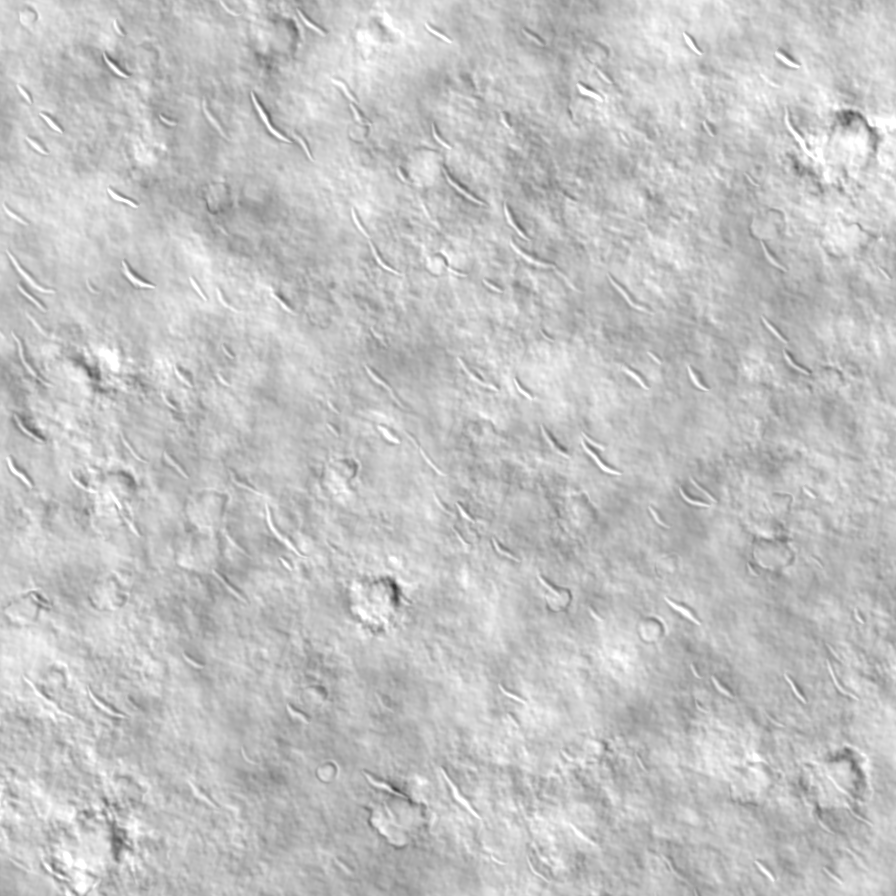
A Shadertoy shader for this texture:

```glsl
// Grey desert plain seen from above: curved ripples, worn craters and fine rough ground.

const vec2 LIGHT = vec2(0.78, 0.62);

vec3 hash3(vec2 cell) {
    vec3 q = fract(vec3(cell.xyx) * vec3(0.1031, 0.1030, 0.0973));
    q += dot(q, q.yxz + 33.33);
    return fract((q.xxy + q.yzz) * q.zyx);
}

float noise(vec2 p) {
    vec2 i = floor(p), f = fract(p);
    f = f * f * f * (f * (f * 6.0 - 15.0) + 10.0);
    float low = mix(hash3(i).x, hash3(i + vec2(1, 0)).x, f.x);
    float high = mix(hash3(i + vec2(0, 1)).x, hash3(i + vec2(1, 1)).x, f.x);
    return mix(low, high, f.y);
}

// Every octave is turned; the finer ones are slightly steeper.
float groundHeight(vec2 p) {
    float height = 0.0, amplitude = 1.0;
    p *= 28.0;
    for (int i = 0; i < 4; i++) {
        height += amplitude * noise(p + 17.0);
        p = mat2(1.52, 1.14, -1.14, 1.52) * p;
        amplitude *= 0.62;
    }
    return height;
}

// Bright crests, bowed to the lower left, with a shadow on both flanks.
float ripples(vec2 p, float cells, float density, float size, float seed) {
    float tone = 0.0;
    for (int j = -1; j <= 1; j++)
    for (int i = -1; i <= 1; i++) {
        vec2 cell = floor(p * cells) + vec2(i, j);
        vec3 place = hash3(cell + seed), form = hash3(cell + seed + 71.0);
        if (place.z > density) continue;
        vec2 centre = (cell + 0.15 + 0.7 * place.xy) / cells;
        float angle = -0.78 + 0.45 * (form.x - 0.5);
        vec2 along = vec2(cos(angle), sin(angle));
        vec2 q = p - centre;
        q = vec2(dot(q, along), dot(q, vec2(-along.y, along.x)));
        float reach = size * mix(0.5, 1.25, form.y * form.y);
        q.y -= 0.3 * (place.z / density - 0.1) * q.x * q.x / reach;
        q.y += 0.005 * (noise(p * 65.0) - 0.5);
        float taper = max(0.0, 1.0 - q.x * q.x / (reach * reach));
        float width = 0.0016 + 0.0011 * taper * size / 0.032;
        float y = q.y / width;
        float crest = exp(-y * y);
        float shadow = exp(-pow((y - 2.0) / 1.2, 2.0));
        float foot = exp(-pow((y + 1.9) / 1.1, 2.0));
        float strength = mix(0.45, 1.15, form.z) * (0.75 + 0.45 * centre.y);
        tone += strength * sqrt(taper) * (0.29 * crest - 0.25 * shadow - 0.13 * foot);
    }
    return tone;
}

// x: tone of bowls and rims, y: added roughness around the rim.
vec2 craters(vec2 p, float cells, float density, vec2 radii, float wear, float seed) {
    vec2 result = vec2(0.0);
    for (int j = -1; j <= 1; j++)
    for (int i = -1; i <= 1; i++) {
        vec2 cell = floor(p * cells) + vec2(i, j);
        vec3 place = hash3(cell + seed), form = hash3(cell + seed + 37.0);
        if (place.z > density) continue;
        vec2 q = p - (cell + 0.15 + 0.7 * place.xy) / cells;
        float radius = mix(radii.x, radii.y, form.x);
        float dist = length(q);
        float facing = dot(q, LIGHT) / max(dist, 0.0001);
        float t = dist / radius + wear * (noise(p * 45.0) + 0.6 * noise(p * 110.0) - 0.8);
        float wall = exp(-pow((t - 0.8) / 0.22, 2.0));
        float outer = exp(-pow((t - 1.15) / 0.17, 2.0));
        float bowl = 1.0 - smoothstep(0.15, 0.8, t);
        float patchy = mix(1.0, 0.3 + 1.4 * noise(p * 38.0 + 9.0), step(0.2, wear));
        float strength = mix(0.4, 1.0, form.y);
        float relief = (0.16 * outer - 0.22 * wall) * facing - 0.06 * wall;
        result.x += strength * (relief * patchy + 0.11 * bowl);
        result.y += strength * exp(-pow((t - 1.0) / 0.5, 2.0));
    }
    return result;
}

void mainImage(out vec4 fragColor, in vec2 fragCoord) {
    vec2 p = fragCoord / iResolution.y;

    // Broad pale and dusky patches
    float tone = 0.772;
    tone += 0.12 * (noise(p * 5.0 + 3.0) - 0.5);
    tone += 0.13 * (noise(mat2(0.8, 0.6, -0.6, 0.8) * p * 13.0) - 0.5);
    tone += 0.12 * (noise(mat2(0.6, 0.8, -0.8, 0.6) * p * 30.0) - 0.5);
    tone += 0.06 * (noise(mat2(0.8, 0.6, -0.6, 0.8) * p * 75.0) - 0.5);

    // Large worn craters, mid-sized knobs and a few small crisp rings
    vec2 large = craters(p, 4.0, 0.48, vec2(0.026, 0.048), 0.5, 11.0);
    vec2 knobs = craters(p, 10.0, 0.3, vec2(0.012, 0.024), 0.7, 29.0);
    vec2 rings = craters(p, 9.0, 0.07, vec2(0.009, 0.015), 0.18, 53.0);
    tone += large.x + 0.7 * knobs.x + rings.x;

    // Fine relief lit from the upper right, in rough and smooth areas
    float slope = groundHeight(p) - groundHeight(p + 0.0032 * LIGHT);
    float coarse = noise(p * 7.0 + 21.0) * noise(p * 19.0 + 40.0);
    float roughness = 0.55 + 1.3 * coarse + 1.2 * large.y + 0.7 * knobs.y;
    tone += 0.43 * slope * roughness;

    // Long ripples and faint short ones
    tone += ripples(p, 11.0, 0.5, 0.032, 5.0);
    tone += 0.6 * ripples(p, 17.0, 0.35, 0.02, 90.0);

    fragColor = vec4(vec3(clamp(tone, 0.2, 1.0)), 1.0);
}
```
